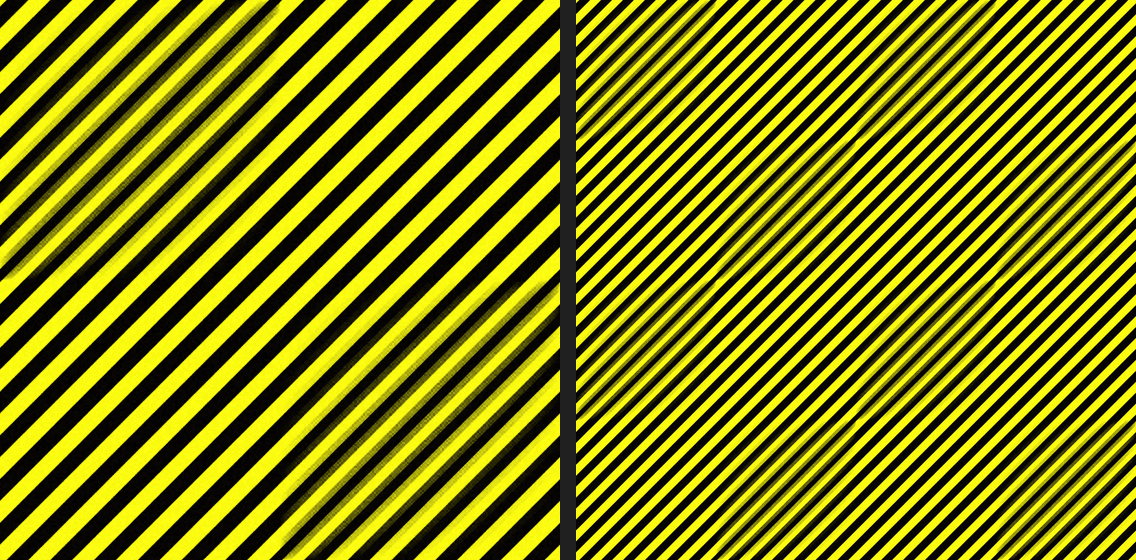
Left: one tile. Right: repeated 2 by 2.
Reproduce this pattern procedurally as a WebGL 2 fragment shader.

```glsl
#version 300 es
precision highp float;

#define REPEATS 12.8
#define PHASE 0.7
#define DUTY 0.5
#define EDGE 0.025
#define GRAIN_CELLS 256.0
#define DITHER 0.10
#define GRAIN 0.025
#define YELLOW vec3(0.985, 0.985, 0.07)
#define BLACK vec3(0.025, 0.018, 0.01)

uniform vec2 u_resolution;
out vec4 fragColor;

float hash(vec2 p) {
    return fract(sin(dot(p, vec2(127.1, 311.7))) * 43758.5453);
}

// Diagonal bars: 1 on a yellow bar, 0 on a black one
float stripes(vec2 p) {
    float dist = abs(fract((p.x + p.y) * REPEATS - PHASE + 0.5) - 0.5);
    float soft = max(EDGE, REPEATS / min(u_resolution.x, u_resolution.y));
    return 1.0 - smoothstep(-soft, soft, dist - 0.5 * DUTY);
}

// Share of the half-shifted copy: 0 on the centre lines, 1 on the borders
float copyShare(vec2 p) {
    vec2 a = abs(2.0 * p - 1.0);
    float shifted = a.x * a.y;
    float direct = (1.0 - a.x) * (1.0 - a.y);
    return shifted / max(shifted + direct, 1e-5);
}

void main() {
    vec2 uv = gl_FragCoord.xy / u_resolution;
    vec2 p = vec2(uv.x, 1.0 - uv.y);

    // Crossfading with a half-shifted copy closes the seams and ghosts the bars
    float level = mix(stripes(p), stripes(fract(p + 0.5)), copyShare(p));

    // Fine checker dither on the blended tones only
    vec2 cell = floor(uv * GRAIN_CELLS);
    float noise = hash(cell) - 0.5;
    float checker = mod(cell.x + cell.y, 2.0) - 0.5;
    level += DITHER * (checker + noise) * 4.0 * level * (1.0 - level);

    // Faint grain over everything
    vec3 color = mix(BLACK, YELLOW, clamp(level, 0.0, 1.0)) + GRAIN * noise;
    fragColor = vec4(clamp(color, 0.0, 1.0), 1.0);
}
```
